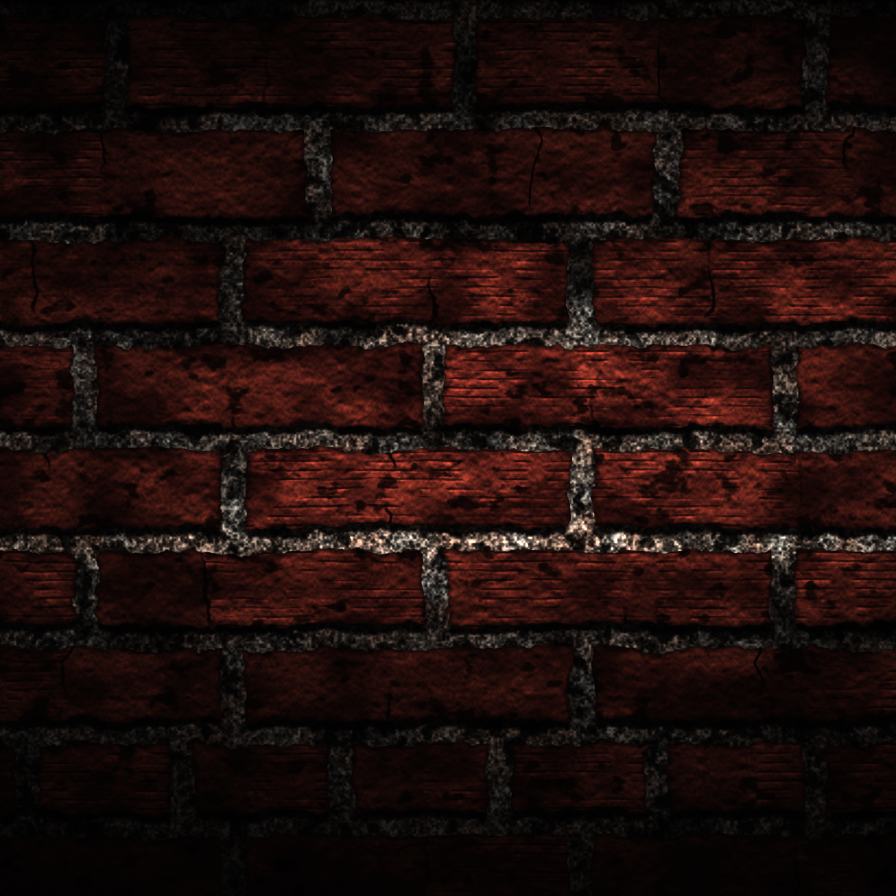
Give the GLSL for this texture, as a WebGL 2 fragment shader.

```glsl
#version 300 es
precision highp float;
// Weathered red brick wall under a dim pool of light. Nine courses shrink slightly
// downwards; noise roughens the edges, bricks carry dashed wire-cut grooves and cracks,
// and gritty mortar lies half in the shadow thrown by the bricks above it.
uniform vec2 u_resolution;
out vec4 fragColor;

float hash(vec2 p) {
  vec3 q = fract(p.xyx * vec3(0.1031, 0.1030, 0.0973));
  q += dot(q, q.yzx + 33.33);
  return fract((q.x + q.y) * q.z);
}

float noise(vec2 p) {
  vec2 i = floor(p), f = fract(p);
  f = f * f * (3.0 - 2.0 * f);
  return mix(mix(hash(i), hash(i + vec2(1, 0)), f.x),
             mix(hash(i + vec2(0, 1)), hash(i + vec2(1, 1)), f.x), f.y);
}

float fbm(vec2 p) {
  float sum = 0.0, gain = 0.5;
  for (int i = 0; i < 4; i++) {
    sum += gain * noise(p);
    p = mat2(1.6, 1.2, -1.2, 1.6) * p + 17.3;
    gain *= 0.5;
  }
  return sum / 0.9375;
}

// Depth of the mortar bed above a course, and its inverse.
float bedDepth(float row) { return 0.01 + 0.127 * row - 0.0016 * row * row; }
float courseAt(float y) {
  return (0.127 - sqrt(max(0.016129 - 0.0064 * (y - 0.01), 0.0))) / 0.0032;
}

void main() {
  // y runs downwards from the top of the wall
  vec2 p = gl_FragCoord.xy / u_resolution;
  p.y = 1.0 - p.y;
  float soft = max(0.0012, 0.8 / u_resolution.y);

  // Ragged outlines
  vec2 ragged = vec2(fbm(p * 22.0), fbm(p * 22.0 + 40.0)) - 0.5;
  vec2 chips = vec2(fbm(p * 85.0 + 9.0), fbm(p * 85.0 + 70.0)) - 0.5;
  vec2 q = p + 0.013 * ragged + 0.009 * chips;

  // Courses: shifted stretchers, with one course of short headers
  float row = floor(courseAt(q.y));
  bool header = row == 7.0;
  float width = header ? 0.176 : 0.39;
  float shift = mod(row, 2.0) > 0.5 ? 0.095 : 0.26;
  if (row < 2.0) shift -= 0.13;
  if (header) shift = 0.205;
  float x = (q.x - shift) / width;
  float column = floor(x);
  float along = fract(x) * width;
  float drop = bedDepth(row + 1.0) - q.y;
  float side = min(along, width - along) - 0.013;
  float inside = min(side, min(q.y - bedDepth(row) - 0.010, drop - 0.017));
  float brickMask = smoothstep(-soft, soft, inside);

  // Hairline crack dividing a brick into two shades
  vec2 id = vec2(column + 20.0, row + 5.0);
  float split = width * (0.35 + 0.3 * hash(id + 3.0));
  float fromCrack = along - split + 0.012 * (noise(p * 50.0) - 0.5);
  float crack = 1.0 - smoothstep(0.0006, 0.0030, abs(fromCrack));
  crack *= header ? 0.0 : smoothstep(0.3, 0.6, noise(p * 24.0 + id));
  float panel = hash(id * 2.0 + step(0.0, fromCrack));

  // Brick face: blotches, relief lit from above, pits and grooves
  float blotch = fbm(p * vec2(18, 26) + id * 7.0);
  vec2 grainAt = p * vec2(100, 130);
  float relief = fbm(grainAt + vec2(0, 0.5)) - fbm(grainAt);
  float tone = (0.52 + 0.26 * panel) * mix(0.45, 1.5, smoothstep(0.2, 0.8, blotch));
  tone *= 1.0 + 1.7 * relief;
  tone *= 0.8 + 0.4 * noise(p * 330.0);
  float pits = smoothstep(0.62, 0.76, fbm(p * vec2(42, 55) + 12.0));
  tone *= 1.0 - 0.75 * pits;
  float cut = fract((p.y + 0.004 * ragged.y) * 98.0);
  float dashes = smoothstep(0.35, 0.6, noise(p * vec2(55, 98)));
  dashes *= smoothstep(0.15, 0.5, panel) * smoothstep(0.2, 0.5, blotch);
  float groove = 1.0 - smoothstep(0.05, 0.20, abs(cut - 0.4));
  float lip = 1.0 - smoothstep(0.05, 0.20, abs(cut - 0.65));
  tone *= 1.0 + dashes * (0.40 * lip - 0.60 * groove);
  tone *= 1.0 - 0.85 * crack;
  tone *= smoothstep(-0.004, 0.007, inside);
  vec3 brick = mix(vec3(0.40, 0.112, 0.095), vec3(0.47, 0.17, 0.12), blotch) * tone;

  // Mortar: sharp sandy grains, dark pores, one brighter bed
  float grit = 0.55 * noise(p * 240.0) + 0.45 * noise(p * 410.0 + 8.0);
  float pores = smoothstep(0.30, 0.52, fbm(p * 65.0 + 31.0));
  float bedOffset = (q.y - 0.605) * 26.0;
  float bright = 0.65 + 0.5 * exp(-bedOffset * bedOffset);
  float patches = smoothstep(0.22, 0.62, fbm(p * 13.0 + 5.0));
  float sand = bright * mix(0.3, 1.0, patches) * mix(0.15, 1.0, pores);
  sand *= 0.08 + 1.9 * grit * grit;
  float shadow = smoothstep(0.005, 0.011, drop) * (1.0 - smoothstep(0.017, 0.024, drop));
  shadow *= smoothstep(-0.005, 0.004, side);
  sand *= 1.0 - 0.92 * shadow;
  vec3 warmth = mix(vec3(0.92, 0.70, 0.58), vec3(0.80, 0.79, 0.74), noise(p * 38.0));
  vec3 mortar = warmth * sand;

  // Pool of light, fading to black above and below
  vec2 away = p - vec2(0.61, 0.46);
  float light = exp(-2.1 * away.x * away.x - 9.0 * away.y * away.y);
  light *= 0.82 + 0.36 * fbm(p * 4.0 + 2.0);
  vec3 color = mix(mortar, brick, brickMask) * light * 1.05;
  fragColor = vec4(color + vec3(0.006, 0.004, 0.004), 1.0);
}
```
